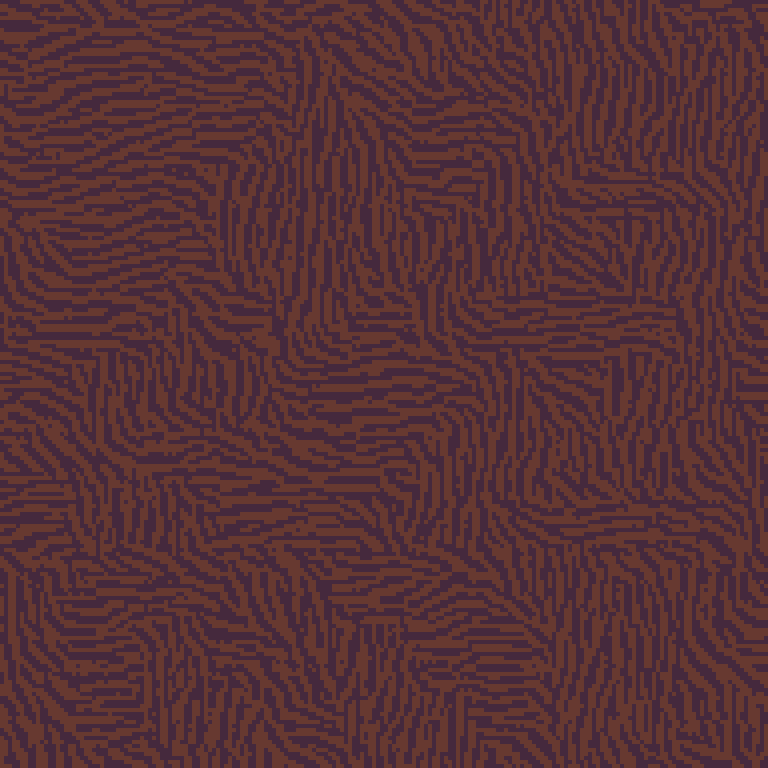
Reproduce this texture procedurally as a Shadertoy shader.

```glsl
// Two-tone maze of short, blocky strokes: oriented wavelets are scattered
// on a jittered grid, their sum is thresholded once per coarse square cell,
// and a slow noise turns the strokes from level through diagonal to upright.

const float CELLS = 192.0;      // coarse cells per canvas height
const float BOX = 6.0;          // wavelet grid spacing, in cells
const int WAVELETS = 3;         // wavelets per grid box
const float TAU = 6.2831853;
const vec3 RUST = vec3(0.405, 0.222, 0.188);
const vec3 PLUM = vec3(0.270, 0.160, 0.240);

// Sine-free hash: three values in 0..1
vec3 hash3(vec3 p) {
    p = fract(p * vec3(0.1031, 0.1030, 0.0973));
    p += dot(p, p.yxz + 33.33);
    return fract((p.xxy + p.yxx) * p.zyx);
}

float valueNoise(vec2 p, float seed) {
    vec2 i = floor(p), f = fract(p);
    f = f * f * (3.0 - 2.0 * f);
    float a = hash3(vec3(i, seed)).x;
    float b = hash3(vec3(i + vec2(1, 0), seed)).x;
    float c = hash3(vec3(i + vec2(0, 1), seed)).x;
    float d = hash3(vec3(i + vec2(1, 1), seed)).x;
    return mix(mix(a, b, f.x), mix(c, d, f.x), f.y);
}

// Stroke direction in radians, biased towards level and falling diagonals
float strokeAngle(vec2 box) {
    float n = smoothstep(0.15, 0.85, valueNoise(box * 0.36, 7.0));
    return radians(mix(14.0, -102.0, n));
}

// One striped wavelet with a soft elongated envelope
float wavelet(vec2 p, float angle, float phase) {
    vec2 dir = vec2(cos(angle), sin(angle));
    float along = dot(p, dir);
    float across = dot(p, vec2(-dir.y, dir.x));
    float r2 = along * along / (BOX * BOX) + across * across / (BOX * BOX * 0.6);
    float envelope = max(1.0 - r2, 0.0);
    float period = mix(3.1, 4.3, abs(sin(2.0 * angle)));
    return envelope * envelope * cos(TAU * (across / period + phase));
}

float strokeField(vec2 p) {
    vec2 home = floor(p / BOX);
    float sum = 0.0;
    for (int y = -1; y <= 1; y++)
    for (int x = -1; x <= 1; x++) {
        vec2 box = home + vec2(x, y);
        float angle = strokeAngle(box);
        for (int k = 0; k < WAVELETS; k++) {
            vec3 h = hash3(vec3(box, float(k) * 17.0 + 3.0));
            float turn = (fract(h.z * 13.7) - 0.5) * 0.35;
            sum += wavelet(p - (box + h.xy) * BOX, angle + turn, h.z);
        }
    }
    return sum;
}

// 1 where a coarse cell is plum, 0 where it is rust
float cellInk(vec2 cell, float threshold, float grain) {
    float speckle = (hash3(vec3(cell, 41.0)).x - 0.5) * grain;
    return step(threshold, strokeField(cell + 0.5) + speckle);
}

void mainImage(out vec4 fragColor, in vec2 fragCoord) {
    vec2 p = fragCoord / iResolution.y * CELLS + CELLS;
    float pixel = CELLS / iResolution.y;

    // Blend across the nearest cell edges, one pixel wide
    vec2 edge = floor(p + 0.5);
    vec2 t = clamp((p - edge) / pixel + 0.5, 0.0, 1.0);
    float ink = 0.0;
    for (int y = 0; y <= 1; y++)
    for (int x = 0; x <= 1; x++) {
        vec2 side = vec2(x, y);
        vec2 w = mix(1.0 - t, t, side);
        float weight = w.x * w.y;
        if (weight > 0.0) ink += weight * cellInk(edge - 1.0 + side, 0.04, 0.4);
    }
    fragColor = vec4(mix(RUST, PLUM, ink), 1.0);
}
```
